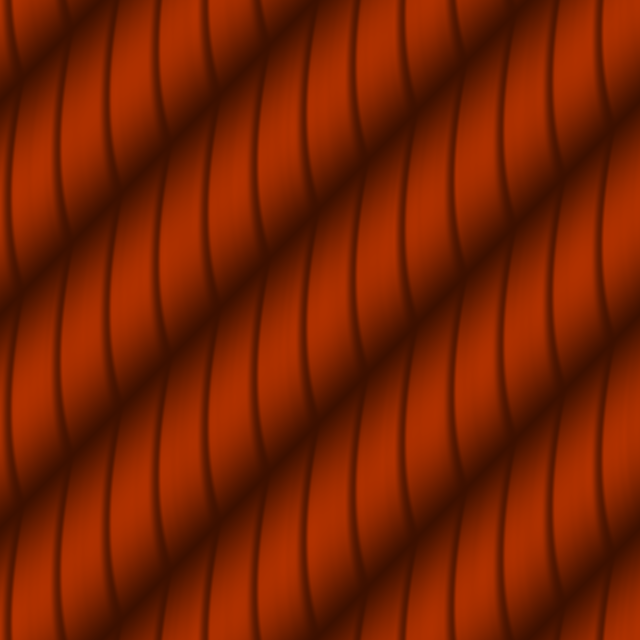
Give the GLSL for this pattern, as a three.js fragment shader.

```glsl
// Three diagonal rows of twisted rope, each crossed by curved strands with fine fibres.
// Rows come from a repeat along x - y, strands from a repeat along x bent by a parabola;
// soft profiles shade both, and wrapping value noise adds the fibres.

varying vec2 vUv;

const float ROWS = 3.0;
const float STRANDS = 13.0;

float hash(vec2 p) {
  vec3 q = fract(vec3(p.xyx) * 0.1031);
  q += dot(q, q.yzx + 33.33);
  return fract((q.x + q.y) * q.z);
}

// Value noise that repeats after a whole number of cells on each axis
float wrapNoise(vec2 p, vec2 period) {
  vec2 cell = floor(p);
  vec2 w = fract(p);
  w = w * w * (3.0 - 2.0 * w);
  vec2 a = mod(cell, period);
  vec2 b = mod(cell + 1.0, period);
  return mix(mix(hash(a), hash(vec2(b.x, a.y)), w.x),
             mix(hash(vec2(a.x, b.y)), hash(b), w.x), w.y);
}

// Fibres run lengthwise: many cells across a strand, one along each row
float fibres(float across, float along) {
  float fine = wrapNoise(vec2(across * 12.0, along), vec2(STRANDS * 12.0, ROWS));
  float broad = wrapNoise(vec2(across * 5.0, along) + 7.0, vec2(STRANDS * 5.0, ROWS));
  return mix(fine, broad, 0.5);
}

void main() {
  // Position across a row: 0 and 1 lie in the dark grooves
  float row = ROWS * (vUv.x + 1.0 - vUv.y) - 0.475;
  float t = fract(row);

  // Strand coordinate, bowed to the left in the middle of the row
  float bow = t - 0.5;
  float strand = STRANDS * vUv.x - 0.185 - 1.1 * bow * bow;
  float f = fract(strand);

  // Rounded row, then narrow seams with a softer right flank on each strand
  float light = pow(sin(3.14159 * t), 1.2);
  float seam = smoothstep(0.0, 0.1, f) * smoothstep(0.0, 0.2, 1.0 - f);
  light *= mix(0.3, 1.0, seam);
  light *= 0.93 + 0.11 * fibres(strand, row);

  vec3 groove = vec3(0.235, 0.063, 0.0);
  vec3 crest = vec3(0.685, 0.19, 0.0);
  gl_FragColor = vec4(mix(groove, crest, light), 1.0);
}
```
